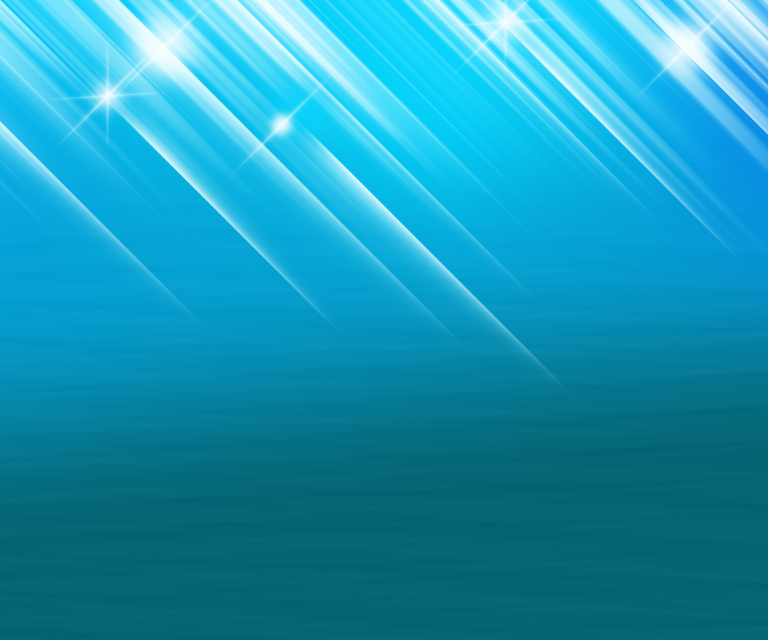
Write a WebGL 2 fragment shader that draws this background.

```glsl
#version 300 es
precision highp float;
// Slanted shafts of light with sparkles, falling through blue-green water.
// A tilted depth gradient lies beneath one-sided tapered beams, fine noise
// streaks and star glows; lengths are in canvas heights, depth runs downward.
uniform vec2 u_resolution;
out vec4 outColor;

const vec3 SURFACE = vec3(0.02, 0.81, 0.98);
const vec3 MIDWATER = vec3(0.02, 0.62, 0.81);
const vec3 DEEP = vec3(0.02, 0.395, 0.45);
const vec3 CYAN = vec3(0.02, 0.85, 1.0);
const vec3 BLUE = vec3(0.04, 0.48, 0.90);
const vec3 LIGHT = vec3(0.97, 0.995, 1.0);
const float TILT = 0.11;
const float STREAK_GAIN = 0.95;
const float BEAM_GAIN = 2.4;
const float CONTRAST = 1.2;
const float RIPPLE_GAIN = 0.005;
const float EDGE = 0.0025;

// Beams: across position, start and tip along the slant, signed soft width.
const int BEAM_COUNT = 11;
const vec4 BEAMS[BEAM_COUNT] = vec4[](
  vec4(0.010, 0.30, 1.06, 0.024), vec4(0.278, 0.60, 1.50, -0.032),
  vec4(0.748, 0.80, 1.57, 0.020), vec4(-0.190, -0.30, 0.84, -0.035),
  vec4(0.185, -0.10, 1.28, -0.042), vec4(0.415, 0.10, 0.86, -0.065),
  vec4(0.990, 0.90, 1.75, 0.026), vec4(0.000, -0.30, 0.34, -0.036),
  vec4(0.685, 0.40, 1.38, -0.026), vec4(0.370, 0.10, 1.32, -0.024),
  vec4(1.135, 0.90, 1.60, -0.034));

// Sparkles: position, glow radius, strength of the upright cross.
const int STAR_COUNT = 5;
const vec4 STARS[STAR_COUNT] = vec4[](
  vec4(0.168, 0.150, 0.022, 0.8), vec4(0.255, 0.075, 0.042, 0.0),
  vec4(0.440, 0.195, 0.014, 0.0), vec4(0.790, 0.035, 0.028, 0.8),
  vec4(1.075, 0.072, 0.034, 0.0));

float hash(float n) {
  return fract(sin(n * 127.1) * 43758.5);
}

float noise(float x) {
  float i = floor(x);
  return mix(hash(i), hash(i + 1.0), smoothstep(0.0, 1.0, x - i));
}

float glow(vec2 offset, float radius) {
  return exp(-dot(offset, offset) / (radius * radius));
}

// Hard on one side, soft on the other with a bright core, narrowing to its tip.
float beam(float across, float along, vec4 b) {
  float t = clamp((along - b.y) / (b.z - b.y), 0.0, 1.0);
  float side = (across - b.x) * sign(b.w);
  float d = max(side, 0.0) / (abs(b.w) * mix(1.0, 0.35, t));
  float profile = smoothstep(-EDGE, EDGE, side) * (0.7 * exp(-d) + 0.6 * exp(-4.0 * d));
  return profile * smoothstep(0.0, 0.3, t) * (1.0 - t);
}

// Fine parallel streaks, each layer fading at its own random depth.
float streaks(float across, float depth) {
  float sum = 0.0;
  for (int i = 0; i < 4; i++) {
    float k = float(i);
    float f = 14.0 * exp2(k);
    float reach = 0.10 + 0.36 * noise(across * f * 0.6 + 31.0 * k);
    float line = smoothstep(0.52, 0.88, noise(across * f + 7.3 * k));
    sum += line * (1.0 - smoothstep(0.0, reach, depth)) / (1.0 + 0.25 * k);
  }
  // Two bands of open water between the bundles.
  float open = glow(vec2(across - 0.57, 0.0), 0.07) + glow(vec2(across - 0.90, 0.0), 0.05);
  return sum * (1.0 - 0.85 * min(open, 1.0));
}

// Thin ray through the origin along a unit direction.
float ray(vec2 offset, vec2 dir, float reach) {
  float away = abs(offset.x * dir.y - offset.y * dir.x);
  float t = clamp(1.0 - abs(dot(offset, dir)) / reach, 0.0, 1.0);
  return t * exp(-away / (0.001 + 0.002 * t));
}

float star(vec2 offset, float radius, float upright) {
  float arms = ray(offset, normalize(vec2(1.0, -0.06)), 0.10)
             + ray(offset, vec2(0.0, 1.0), 0.09);
  float slant = ray(offset, normalize(vec2(1.0, -1.0)), 0.12);
  return glow(offset, radius) * mix(1.7, 0.8, upright) + slant + arms * upright;
}

vec3 water(vec2 p) {
  float depth = p.y + TILT * (p.x - 0.6) * smoothstep(0.1, 0.6, p.y);
  vec3 c = mix(SURFACE, MIDWATER, smoothstep(-0.05, 0.48, depth));
  c = mix(c, DEEP, smoothstep(0.40, 0.79, depth));
  c = mix(c, BLUE, 0.85 * glow((p - vec2(1.25, 0.12)) * vec2(1.0, 0.8), 0.21));
  c = mix(c, BLUE, 0.15 * glow(p - vec2(0.0, 0.25), 0.2));
  c = mix(c, CYAN, 0.7 * glow(p - vec2(0.66, 0.13), 0.2));
  // Faint fine ripples from layered sines.
  float wave = 0.0;
  for (int i = 1; i < 5; i++) {
    float k = float(i);
    wave += sin(p.y * 110.0 * k + 2.5 * sin(p.x * 4.1 * k + p.y * 13.0 + k)) / sqrt(k);
  }
  return c + RIPPLE_GAIN * wave * smoothstep(0.2, 0.5, p.y);
}

void main() {
  vec2 p = gl_FragCoord.xy / u_resolution.y;
  p.y = 1.0 - p.y;
  float across = p.x - p.y;
  float along = p.x + p.y;
  float light = STREAK_GAIN * streaks(across, p.y);
  for (int i = 0; i < BEAM_COUNT; i++) light += BEAM_GAIN * beam(across, along, BEAMS[i]);
  // A clear cyan pool dims the streaks around the middle sparkle.
  float pool = glow(p - vec2(0.475, 0.175), 0.05);
  vec3 color = mix(water(p), CYAN, max(0.6 * pool, 0.35 * (1.0 - exp(-light))));
  light *= 1.0 - 0.75 * pool;
  for (int i = 0; i < STAR_COUNT; i++) light += star(p - STARS[i].xy, STARS[i].z, STARS[i].w);
  outColor = vec4(mix(color, LIGHT, 1.0 - exp(-pow(light, CONTRAST))), 1.0);
}
```
